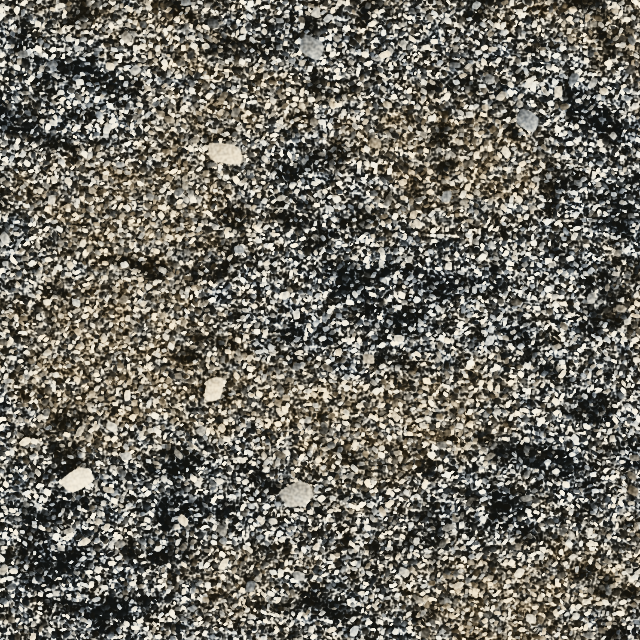
This texture is drawn by a Shadertoy shader. Its source:

```glsl
// Coarse sunlit sand: pale and dark grit, tan silt, shaded clumps and a few stones.

const float TAU = 6.2832;
const vec2 LIGHT = vec2(0.5, -0.866);

const vec3 SHADE = vec3(0.070, 0.068, 0.050);
const vec3 PALE = vec3(0.975, 0.955, 0.905);
const vec3 TAN_TINT = vec3(0.055, 0.0, -0.075);
const vec3 SLATE_TINT = vec3(-0.045, 0.0, 0.055);

// Level is brightness in standard deviations; warmth runs from slate to tan.
struct Surface { float level; float warmth; };

// Grid cells across the canvas, radius in cells, share of filled cells, edge softness.
struct Scatter { float cells; float radius; float density; float softness; };

vec3 hash3(vec2 cell, float seed) {
    vec3 h = fract(vec3(cell.xyx + seed) * vec3(0.1031, 0.1030, 0.0973));
    h += dot(h, h.yxz + 33.33);
    return fract((h.xxy + h.yzz) * h.zyx);
}

mat2 rotation(float angle) {
    float c = cos(angle), s = sin(angle);
    return mat2(c, s, -s, c);
}

float cornerSlope(vec2 cell, vec2 offset) {
    float angle = TAU * hash3(cell, 3.7).x;
    return dot(vec2(cos(angle), sin(angle)), offset);
}

float gradientNoise(vec2 p) {
    vec2 i = floor(p), f = fract(p);
    vec2 w = f * f * f * (f * (f * 6.0 - 15.0) + 10.0);
    vec2 e = vec2(1.0, 0.0);
    float low = mix(cornerSlope(i, f), cornerSlope(i + e, f - e), w.x);
    float high = mix(cornerSlope(i + e.yx, f - e.yx), cornerSlope(i + 1.0, f - 1.0), w.x);
    return mix(low, high, w.y);
}

// Angular ellipse: distance is 1 on the rim.
float grainDistance(vec2 q, float angle, float squash) {
    q = rotation(angle) * q;
    q.y /= squash;
    float facets = max(abs(q.x + 0.3 * q.y), abs(q.y));
    return mix(length(q), facets, 0.5);
}

// Paints one layer of jittered grains, each with its cast shadow.
Surface addGrains(Surface ground, vec2 p, Scatter layer, float meanLevel, float spread, float seed) {
    vec2 g = p * layer.cells;
    vec2 home = floor(g);
    for (int y = -1; y <= 1; y++)
    for (int x = -1; x <= 1; x++) {
        vec2 cell = home + vec2(x, y);
        vec3 place = hash3(cell, seed);
        vec3 look = hash3(cell, seed + 51.3);
        if (place.z > layer.density) continue;

        float size = layer.radius * mix(0.7, 1.2, look.x);
        float angle = (look.y - 0.5) * 2.6 - 0.25;
        float squash = mix(0.5, 0.85, fract(look.x * 7.3));
        vec2 q = (g - cell - 0.15 - 0.7 * place.xy) / size;

        float shadow = grainDistance(q + LIGHT * 0.65, angle, squash);
        ground.level -= 0.7 * (1.0 - smoothstep(0.7, 1.2, shadow));

        float d = grainDistance(q, angle, squash);
        float cover = 1.0 - smoothstep(1.0 - layer.softness, 1.0 + layer.softness, d);
        float level = meanLevel + spread * (look.z * 2.0 - 1.0) + 0.45 * dot(q, LIGHT);
        ground.level = mix(ground.level, level, cover);
        ground.warmth = mix(ground.warmth, fract(look.z * 13.7 + look.y), cover * 0.7);
    }
    return ground;
}

vec3 sandColour(Surface sand) {
    float share = 1.0 / (1.0 + exp(-1.7 * sand.level));
    float tone = pow(share, 1.2);
    vec3 tint = mix(SLATE_TINT, TAN_TINT, clamp(sand.warmth, 0.0, 1.0));
    return mix(SHADE, PALE, tone) + tint * (0.25 + 2.6 * tone * (1.0 - tone));
}

void mainImage(out vec4 fragColor, in vec2 fragCoord) {
    vec2 p = fragCoord / iResolution.y;
    vec2 bed = rotation(0.18) * p;

    // Broad silt areas and smaller shaded hollows, drawn out along the bed
    float broad = gradientNoise(bed * vec2(3.0, 5.0) + 4.2);
    float patches = gradientNoise(bed * vec2(10.0, 17.0) + 9.1);
    float ragged = gradientNoise(bed * vec2(27.0, 38.0));
    float silt = smoothstep(-0.25, 0.35, broad + 0.35 * patches);
    float hollow = smoothstep(0.08, 0.42, 0.8 * patches + 0.55 * ragged - 0.35 * broad);

    // Fine grit between the grains
    float fine = gradientNoise(p * 210.0);
    float grit = gradientNoise(p * vec2(95.0, 115.0) + 31.0);
    Surface sand = Surface(2.4 * fine + 2.4 * grit - 0.35, 0.5 + 0.8 * ragged);

    // Grains, from small to large
    sand = addGrains(sand, p, Scatter(135.0, 0.52, 0.62, 0.32), 0.35, 1.8, 11.0);
    sand = addGrains(sand, p, Scatter(88.0, 0.46, 0.48, 0.26), 0.40, 1.8, 23.0);
    sand.level = sand.level * mix(1.3, 0.9, silt) + 0.12 - 1.35 * hollow;
    sand.warmth += 0.45 * (silt - 0.4) - 0.3 * hollow;

    // Pebbles and stones lying on top
    sand = addGrains(sand, p, Scatter(44.0, 0.36, 0.09, 0.18), 0.6, 1.0, 37.0);
    sand = addGrains(sand, p, Scatter(7.0, 0.17, 0.13, 0.10), 1.1, 0.7, 42.0);
    sand.level += 0.7 * fine + 0.4 * grit;

    fragColor = vec4(clamp(sandColour(sand), 0.0, 1.0), 1.0);
}
```
